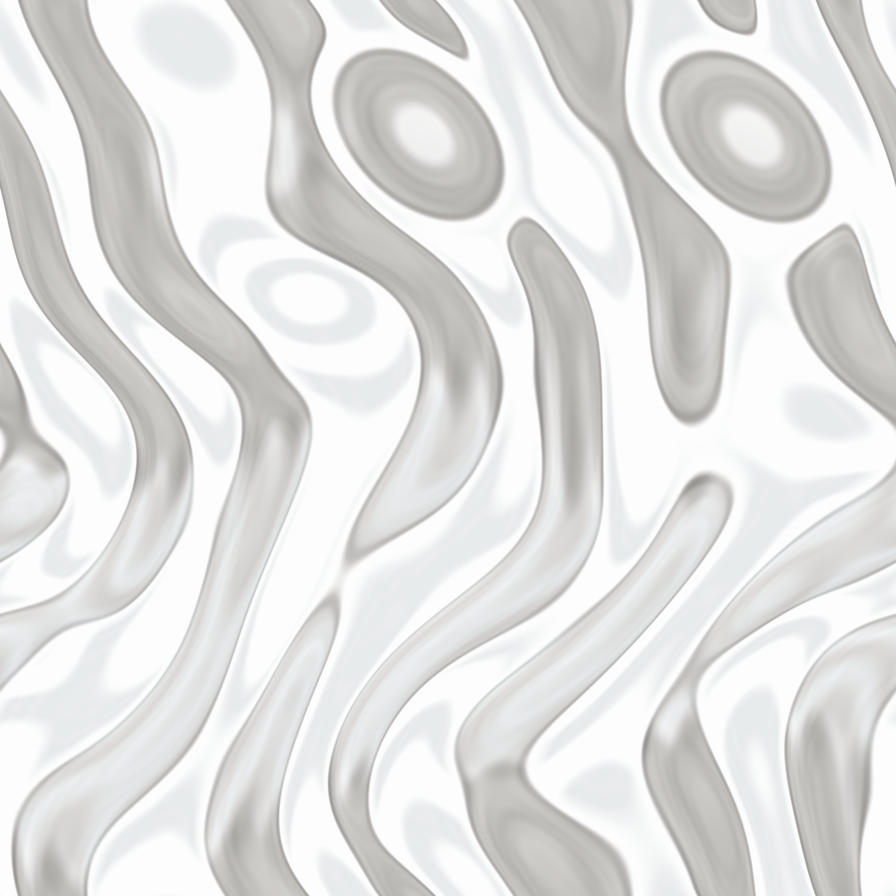
Give the GLSL for this texture, as a WebGL 1 fragment shader.

```glsl
precision highp float;
// Pale liquid chrome: winding polished ribbons, white voids and a few drops, tiling.

uniform vec2 u_resolution;

const float TAU = 6.2831853;
const float RIBBONS = 6.0;
const float DROP_GRID = 3.0;
const float STEP = 0.002;

const vec3 WHITE = vec3(0.992, 0.993, 0.993);
const vec3 MIST = vec3(0.910, 0.920, 0.924);
const vec3 SILVER = vec3(0.830, 0.820, 0.810);
const vec3 STEEL = vec3(0.735, 0.725, 0.715);

float hash(vec2 cell, float seed) {
  return fract(sin(dot(cell, vec2(127.1, 311.7)) + seed * 74.7) * 4375.85);
}

// Phase across the ribbons; it grows by whole turns from edge to edge.
float flowPhase(vec2 p) {
  vec2 q = p * TAU;
  float bend = 4.3 * sin(q.y - 1.9 + 0.35 * sin(q.x + 0.6))
             + 0.95 * sin(2.0 * q.y - 4.0);
  float wander = 1.1 * sin(2.0 * q.x + q.y + 0.8)
               + 0.6 * sin(3.0 * q.y - q.x + 2.1);
  return RIBBONS * q.x - bend + wander;
}

// Wrapped cellular bumps, stretched along the falling diagonal.
float dropBump(vec2 p, float grid) {
  vec2 g = p * grid;
  vec2 cell = floor(g);
  float bump = 0.0;
  for (int j = -1; j <= 1; j++) {
    for (int i = -1; i <= 1; i++) {
      vec2 id = cell + vec2(float(i), float(j));
      vec2 key = mod(id, grid);
      vec2 jitter = vec2(hash(key, 1.0), hash(key, 2.0));
      vec2 d = g - id - 0.3 - 0.4 * jitter;
      vec2 axes = vec2((d.x - d.y) * 0.55, (d.x + d.y) * 0.85);
      float present = step(0.68, hash(key, 3.0));
      bump = max(bump, present * exp(-14.0 * dot(axes, axes)));
    }
  }
  return bump;
}

// Height of the metal: ribbons, opened by broad voids, with drops on top.
float surfaceHeight(vec2 p) {
  vec2 q = p * TAU;
  float swell = sin(q.x + 2.0 * q.y + 0.7 * sin(q.x) + 0.4)
              * sin(2.0 * q.x - q.y + 0.8 * sin(q.y + 1.0) + 1.7);
  float height = sin(flowPhase(p)) * (1.0 - 0.45 * swell * swell)
               + 0.55 * swell - 0.2 * swell * swell;
  float bump = dropBump(p, DROP_GRID);
  return mix(height, 2.5 * bump - 0.95, smoothstep(0.05, 0.3, bump));
}

// Fine reflected lines that follow the contours.
float contourLines(float height, vec2 q) {
  float drift = 2.0 * sin(3.0 * q.x + 2.0 * q.y) + sin(5.0 * q.y - 2.0 * q.x);
  return 0.6 * sin(15.0 * height + drift) + 0.4 * sin(24.0 * height - 2.0 * drift);
}

vec3 metalColor(float height, float phase, float slope, float rim, vec2 q) {
  float lines = contourLines(height, q);
  float streak = sin(3.0 * phase + 2.0 * sin(q.x + q.y));
  float band = 0.5 + 0.5 * sin(5.0 * height - 3.0 * slope + sin(q.x + 2.0 * q.y));
  float turn = smoothstep(-0.05, 0.3, slope + 0.14 * streak);
  vec3 shaded = mix(STEEL, SILVER, 0.7 * band + 0.18 * lines);
  vec3 lit = mix(SILVER, MIST, 0.15 + 0.8 * band + 0.12 * lines);
  vec3 color = mix(shaded, lit, turn);
  float kink = exp(-30.0 * slope * slope);
  color += 0.06 * kink * streak - 0.1 * rim;
  return mix(color, WHITE, 0.8 * smoothstep(1.15, 1.4, height));
}

vec3 skyColor(float height, float slope, float depth, vec2 q) {
  float sweep = sin(3.0 * height + 4.0 * slope + 2.0 * sin(q.x - q.y));
  float cloud = smoothstep(-0.2, 0.8, sweep) * smoothstep(0.1, 0.5, depth);
  float sheen = 0.1 * contourLines(height, q) * cloud;
  return mix(WHITE, MIST, clamp(cloud + sheen, 0.0, 1.0));
}

void main() {
  vec2 p = gl_FragCoord.xy / u_resolution;
  vec2 q = p * TAU;
  vec2 dx = vec2(STEP, 0.0);
  vec2 dy = vec2(0.0, STEP);

  // Surface slope and ribbon direction.
  float height = surfaceHeight(p);
  vec2 tilt = vec2(surfaceHeight(p + dx), surfaceHeight(p + dy)) - height;
  tilt /= STEP * TAU * RIBBONS;
  float phase = flowPhase(p);
  vec2 across = (vec2(flowPhase(p + dx), flowPhase(p + dy)) - phase) / (STEP * TAU);
  float slope = -across.y / max(across.x, 1.0);

  // Dark flanks against bright hollows, with a thin dark rim.
  float level = height + 0.25 * tilt.x + 0.03;
  float metal = smoothstep(-0.06, 0.06, level);
  float rimOffset = (level - 0.1) / 0.08;
  float rim = exp(-rimOffset * rimOffset);

  vec3 color = mix(skyColor(height, slope, -level, q),
                   metalColor(height, phase, slope, rim, q), metal);
  color -= 0.025 * metal * tilt.y;
  gl_FragColor = vec4(clamp(color, 0.0, 1.0), 1.0);
}
```
